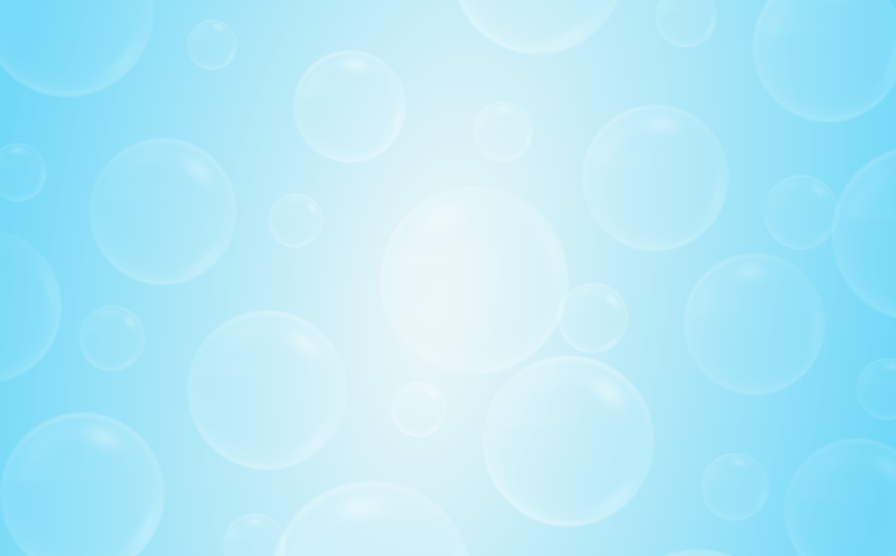
Reproduce this background procedurally as a Shadertoy shader.

```glsl
// Translucent soap bubbles drifting over a soft pale-to-sky-blue radial glow.
// A tilted checkerboard of jittered cells alternates large and small bubbles;
// each one is a faint veil with a broken soft rim, curved glints and a streak.

#define GLOW_CENTRE  vec2(0.79, 0.46)
#define GLOW_COLOUR  vec3(0.915, 0.965, 0.970)
#define SKY_COLOUR   vec3(0.440, 0.848, 0.972)
#define BUBBLE_TINT  vec3(0.955, 0.992, 1.000)
#define GLOW_REACH   0.80
#define CELL_SIZE    0.275
#define GRID_TILT    0.23
#define JITTER       0.035
#define LARGE_RADIUS vec2(0.090, 0.190)
#define SMALL_RADIUS vec2(0.045, 0.068)
#define RIM_STRENGTH 0.19
#define GLINT_STRENGTH 0.38

float hash(vec2 p) {
    return fract(sin(dot(p, vec2(127.1, 311.7))) * 43758.5453);
}

float bell(float x) {
    return exp(-x * x);
}

vec2 direction(float angle) {
    return vec2(cos(angle), sin(angle));
}

// Curved smear at a given angle and distance from the bubble centre
float arcGlint(vec2 u, float angle, float dist, float thickness, float spread) {
    float len = length(u);
    float facing = dot(u, direction(angle)) / max(len, 0.001);
    return bell((len - dist) / thickness) * exp((facing - 1.0) / spread);
}

// Opacity of a unit bubble at u; soft is the edge width in bubble radii
float bubbleOpacity(vec2 u, float light, float soft) {
    float len = length(u);
    float inside = 1.0 - smoothstep(1.0 - soft, 1.0 + soft, len);
    float facing = dot(u, direction(light + 0.5)) / max(len, 0.001);

    // Thin film: clear in the middle, denser toward the outline
    float veil = 0.075 + 0.08 * pow(min(len, 1.0), 5.0);
    float rim = RIM_STRENGTH * bell((len - 0.965) / 0.036)
              * (0.18 + 0.82 * facing * facing);

    // Main reflection, its counterpart and two broad inner crescents
    float glints = arcGlint(u, light, 0.74, 0.12, 0.045)
                 + 0.60 * arcGlint(u, light - 1.75, 0.88, 0.07, 0.06)
                 + 0.35 * arcGlint(u, light + 1.05, 0.78, 0.15, 0.12)
                 + 0.25 * arcGlint(u, light + 3.14, 0.90, 0.10, 0.35);

    // Pale reflected horizon fading out from the left
    float streak = 0.06 * smoothstep(0.12, 0.20, u.y)
                 * (1.0 - smoothstep(0.20, 0.65, u.y))
                 * (1.0 - smoothstep(-0.5, 0.35, u.x))
                 * (1.0 - smoothstep(0.75, 0.95, len));

    return inside * (veil + rim + GLINT_STRENGTH * glints + streak);
}

// Slightly leaning elliptical glow
vec3 background(vec2 p) {
    vec2 d = p - GLOW_CENTRE;
    float dist = length(vec2(d.x - 0.12 * d.y, 0.5 * d.y));
    float fade = sqrt(dist * dist + 0.0025) - 0.05;
    return mix(GLOW_COLOUR, SKY_COLOUR, min(fade / GLOW_REACH, 1.0));
}

void mainImage(out vec4 fragColor, in vec2 fragCoord) {
    vec2 p = fragCoord / iResolution.y;
    vec3 colour = background(p);

    // Bubbles show more clearly inside the pale glow
    float clarity = mix(0.60, 1.45, smoothstep(0.45, 0.90, colour.r));

    float c = cos(GRID_TILT), s = sin(GRID_TILT);
    mat2 tilt = mat2(c, s, -s, c);
    vec2 grid = tilt * p / CELL_SIZE;
    vec2 home = floor(grid);
    float edge = max(1.0 / iResolution.y, 0.0032);

    // Visit the neighbouring cells, one bubble in each
    for (int j = -1; j <= 1; j++) {
        for (int i = -1; i <= 1; i++) {
            vec2 id = home + vec2(i, j);
            float size = hash(id + 3.7);
            bool large = mod(id.x + id.y, 2.0) < 0.5;
            vec2 range = large ? LARGE_RADIUS : SMALL_RADIUS;
            float radius = mix(range.x, range.y, size);

            vec2 jitter = vec2(hash(id + 11.3), hash(id + 23.9)) * 2.0 - 1.0;
            vec2 centre = (id + 0.5) * CELL_SIZE + jitter * JITTER;
            vec2 offset = transpose(tilt) * (grid * CELL_SIZE - centre);

            float light = mix(0.55, 2.2, hash(id + 41.1));
            float strength = clarity * mix(0.65, 1.0, hash(id + 57.5));
            float opacity = strength * bubbleOpacity(offset / radius, light, edge / radius);
            colour = mix(colour, BUBBLE_TINT, clamp(opacity, 0.0, 0.9));
        }
    }

    fragColor = vec4(colour, 1.0);
}
```
